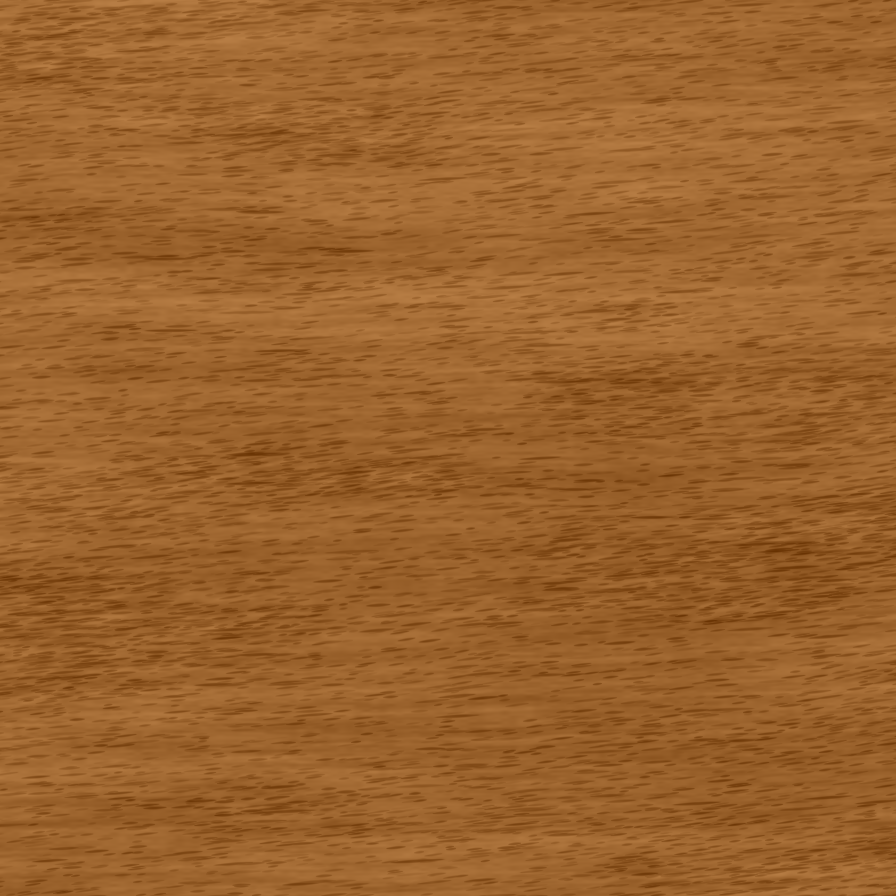
A three.js fragment shader for this texture:

```glsl
// Warm brown wood veneer with near-horizontal grain and short dark pores.
varying vec2 vUv;

const vec3 DARK_WOOD = vec3(0.50, 0.285, 0.085);
const vec3 LIGHT_WOOD = vec3(0.69, 0.465, 0.245);
const int PORE_LAYERS = 8;

float hash(vec2 p) {
  return fract(sin(dot(p, vec2(127.1, 311.7))) * 43758.5453);
}

float noise(vec2 p) {
  vec2 cell = floor(p);
  vec2 f = fract(p);
  f = f * f * (3.0 - 2.0 * f);
  float low = mix(hash(cell), hash(cell + vec2(1.0, 0.0)), f.x);
  float high = mix(hash(cell + vec2(0.0, 1.0)), hash(cell + 1.0), f.x);
  return mix(low, high, f.y);
}

float fbm(vec2 p) {
  float sum = 0.0;
  float weight = 0.5;
  for (int i = 0; i < 4; i++) {
    sum += weight * noise(p);
    p = p * 2.03 + vec2(17.3, 9.1);
    weight *= 0.5;
  }
  return sum / 0.9375;
}

// Shear so that the grain climbs to the right by the given slope.
vec2 climb(vec2 p, float slope) {
  return vec2(p.x, p.y - slope * p.x);
}

// One layer of tapered dashes, one at most in each cell of shifted rows.
float pores(vec2 p, vec2 size, float thickness, float slope, float density, float seed) {
  vec2 grid = p / size + seed * vec2(3.17, 5.41);
  float row = floor(grid.y);
  grid.x += 7.0 * hash(vec2(row, seed));
  vec2 id = floor(grid) + seed * 31.0;
  vec2 q = (fract(grid) - 0.5) * size;

  float halfLength = size.x * mix(0.16, 0.46, pow(hash(id + 2.3), 1.5));
  q.x -= (hash(id + 4.7) - 0.5) * (size.x - 2.0 * halfLength);
  q.y -= (hash(id + 8.1) - 0.5) * size.y * 0.45 + slope * q.x;

  float along = q.x / halfLength;
  float taper = max(1.0 - along * along, 0.0);
  float soft = 0.0011;
  float body = 1.0 - smoothstep(-soft, soft, abs(q.y) - thickness * taper);
  float ends = smoothstep(0.0, 0.35, taper);
  float chance = hash(id + 11.9);
  float present = smoothstep(chance - 0.08, chance + 0.08, density);
  return body * ends * present * mix(0.35, 1.0, hash(id + 15.2));
}

void main() {
  // Slow waves bend every part of the grain together.
  vec2 p = vUv;
  p.y += 0.022 * (noise(vUv * vec2(2.2, 4.0)) - 0.5);
  p.y += 0.004 * (noise(vUv * vec2(9.0, 22.0) + 5.0) - 0.5);
  vec2 grain = climb(p, 0.035);

  // Broad bands and patches where the figure is rough.
  float bands = fbm(grain * vec2(1.4, 11.0) + 3.0);
  float rough = smoothstep(0.42, 0.68, fbm(grain * vec2(2.6, 13.0) + 41.0));

  // Long fibres, fine threads and faint mottling.
  float fibres = noise(grain * vec2(7.0, 115.0) + 13.0);
  float threads = noise(grain * vec2(24.0, 290.0) + 29.0);
  float mottle = noise(grain * vec2(110.0, 330.0) + 53.0);
  float flecks = noise(climb(p, 0.2) * vec2(38.0, 240.0) + 71.0);

  float tone = 0.75;
  tone += 0.75 * (bands - 0.5);
  tone += 0.34 * (fibres - 0.5);
  tone += 0.26 * (threads - 0.5);
  tone += 0.18 * (mottle - 0.5);
  tone += rough * (0.5 * (flecks - 0.5) - 0.12);

  // Pores crowd together, shorten and steepen in the rough patches.
  float density = 0.16 + 0.5 * rough + 0.22 * noise(grain * vec2(5.0, 34.0));
  float dark = 0.0;
  for (int i = 0; i < PORE_LAYERS; i++) {
    float layer = float(i);
    float scale = fract(layer * 0.618);
    vec2 size = vec2(mix(0.032, 0.092, scale * scale), mix(0.0085, 0.012, scale));
    float slope = mix(0.11, 0.015, scale);
    float thickness = mix(0.0011, 0.0017, scale);
    float share = density * mix(1.0, 0.75, scale);
    dark = max(dark, pores(grain, size, thickness, slope, share, layer + 1.0));
  }
  tone -= 0.72 * dark;

  vec3 wood = mix(DARK_WOOD, LIGHT_WOOD, clamp(tone, -0.5, 1.15));
  gl_FragColor = vec4(wood, 1.0);
}
```
